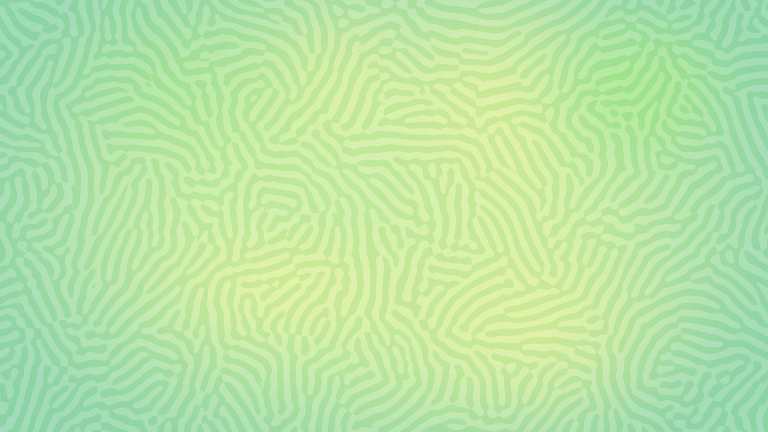
This pattern is drawn by a Shadertoy shader. Its source:

```glsl
// Draws a labyrinth of rounded stripes in pale mint, lime and yellow.

const float TAU = 6.28319;
const float CELLS_PER_HEIGHT = 25.4;  // wave packet grid density
const float WAVES_PER_CELL = 1.25;    // stripe frequency
const float DOMAIN_SIZE = 2.4;        // cells between changes of direction

const int INNER = 8;                  // filter taps half a wave away
const int OUTER = 12;                 // filter taps a full wave away
const int TAPS = 1 + INNER + OUTER;

const vec3 TEAL = vec3(0.63, 0.86, 0.725);
const vec3 LIME = vec3(0.82, 0.94, 0.685);
const vec3 YELLOW = vec3(0.90, 0.95, 0.66);
const vec3 GREEN = vec3(0.70, 0.925, 0.60);
const vec3 STRIPE_SHADE = vec3(0.083, 0.033, 0.078);

float hash(vec2 p, float seed) {
    return fract(sin(dot(p, vec2(127.1, 311.7)) + seed * 74.7) * 43758.55);
}

vec2 unitVector(float angle) {
    return vec2(cos(angle), sin(angle));
}

// Doubled-angle vector at a lattice point, so opposite directions agree.
vec2 director(vec2 lattice) {
    return unitVector(TAU * hash(lattice, 1.0));
}

// Smoothly varying stripe direction.
vec2 waveDirection(vec2 p) {
    vec2 i = floor(p);
    vec2 f = smoothstep(0.0, 1.0, fract(p));
    vec2 low = mix(director(i), director(i + vec2(1, 0)), f.x);
    vec2 high = mix(director(i + vec2(0, 1)), director(i + vec2(1, 1)), f.x);
    vec2 d = mix(low, high, f.y) + vec2(1e-5, 0.0);
    return unitVector(0.5 * atan(d.y, d.x));
}

// Filter tap position, in wavelengths: the center, then two rings.
vec2 tapOffset(int i) {
    if (i == 0) return vec2(0.0);
    if (i <= INNER) return 0.5 * unitVector(TAU * float(i) / float(INNER));
    return unitVector(TAU * (float(i - INNER) + 0.5) / float(OUTER));
}

// Scattered wave packets, evened out by one reaction and band-pass step.
float labyrinth(vec2 p, float frequency, float domainSize) {
    vec2 taps[TAPS];
    float sums[TAPS];
    for (int i = 0; i < TAPS; i++) {
        taps[i] = p + tapOffset(i) / frequency;
        sums[i] = 0.0;
    }

    // Add each packet, aligned to its local direction, to all taps.
    vec2 home = floor(p);
    for (int y = -3; y <= 3; y++) {
        for (int x = -3; x <= 3; x++) {
            vec2 cell = home + vec2(x, y);
            vec2 center = cell + vec2(hash(cell, 2.0), hash(cell, 3.0));
            vec2 wave = TAU * frequency * waveDirection(center / domainSize);
            float phase = TAU * hash(cell, 4.0);
            for (int i = 0; i < TAPS; i++) {
                vec2 d = taps[i] - center;
                float envelope = 1.0 - dot(d, d) / 4.0;
                if (envelope > 0.0) {
                    sums[i] += envelope * envelope * envelope * cos(dot(d, wave) + phase);
                }
            }
        }
    }

    // Saturate, then keep only structure of one wavelength.
    float center = tanh(2.5 * sums[0]);
    float inner = 0.0;
    float outer = 0.0;
    for (int i = 1; i < TAPS; i++) {
        float value = tanh(2.5 * sums[i]);
        if (i <= INNER) inner += value / float(INNER);
        else outer += value / float(OUTER);
    }
    return 0.2 * center - 0.38 * inner + 0.26 * outer;
}

float glow(vec2 p, vec2 center, vec2 radius) {
    vec2 d = (p - center) / radius;
    return exp(-dot(d, d));
}

// Soft background: teal rim, lime middle, yellow and green glows.
vec3 background(vec2 p, float aspect) {
    vec2 middle = vec2(0.5 * aspect, 0.5);
    float rim = smoothstep(0.38, 1.2, length((p - middle) / vec2(0.9, 0.6)));
    vec3 color = mix(LIME, TEAL, rim);

    float warm = glow(p, vec2(0.66, 0.34), vec2(0.24, 0.13))
               + glow(p, vec2(1.15, 0.72), vec2(0.20, 0.26))
               + glow(p, vec2(1.22, 0.24), vec2(0.26, 0.20))
               + 0.6 * glow(p, vec2(0.77, 0.82), vec2(0.16, 0.18));
    color = mix(color, YELLOW, 0.8 * min(warm, 1.0));

    color = mix(color, GREEN, 0.8 * glow(p, vec2(1.48, 0.79), vec2(0.18, 0.15)));
    return mix(color, GREEN, 0.35 * glow(p, vec2(0.42, 0.81), vec2(0.24, 0.18)));
}

void mainImage(out vec4 fragColor, in vec2 fragCoord) {
    vec2 p = fragCoord / iResolution.y;
    float field = labyrinth(p * CELLS_PER_HEIGHT, WAVES_PER_CELL, DOMAIN_SIZE);

    // Threshold the field with an edge about one pixel wide.
    float edge = 0.65 * length(vec2(dFdx(field), dFdy(field))) + 1e-4;
    float stripe = smoothstep(-edge, edge, field);
    vec3 color = background(p, iResolution.x / iResolution.y) - STRIPE_SHADE * stripe;
    fragColor = vec4(color, 1.0);
}
```
